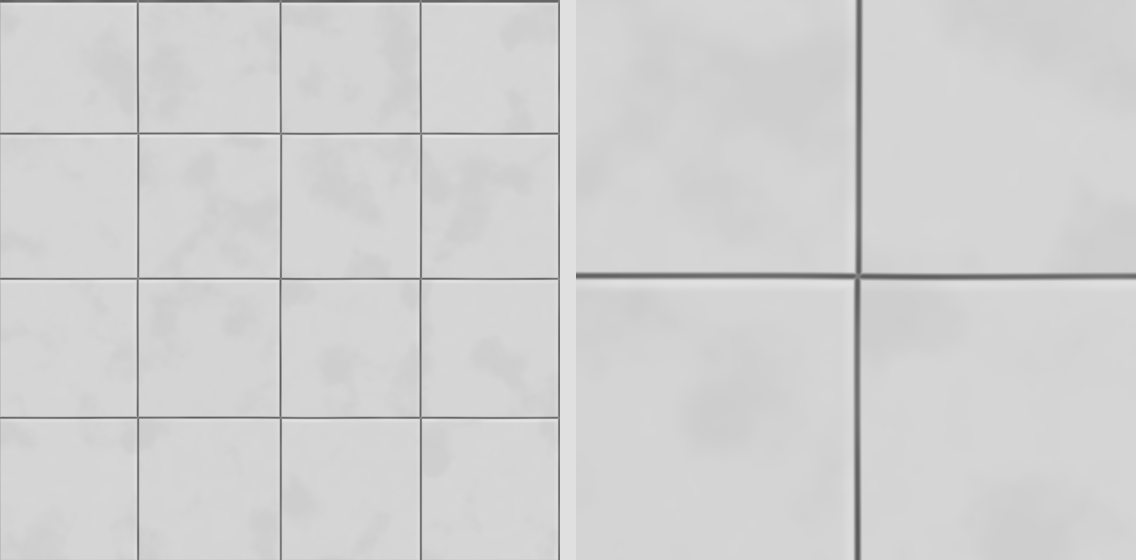
Left: the whole. Right: its middle third, enlarged.
A WebGL 1 fragment shader for this texture:

```glsl
precision highp float;
// Four by four pale glazed tiles with thin dark joints at slightly uneven spacing.
// Joint distances give the grout lines and the bright upper and right bevels;
// layered value noise, shifted per tile, gives the faint cloudy glaze.

uniform vec2 u_resolution;

const vec4 JOINTS_X = vec4(0.2467, 0.5016, 0.7517, 0.9985);
const vec4 JOINTS_Y = vec4(0.2540, 0.5022, 0.7614, 0.9980);
const vec3 GLAZE = vec3(0.834);
const vec3 GROUT = vec3(0.355);
const float JOINT_CORE = 0.0004;     // half width of the darkest part
const float JOINT_EDGE = 0.0029;     // half width where the glaze begins
const float RIM_EXTRA = 0.0010;      // added half width of the top joint
const float JOINT_WOBBLE = 0.0009;
const float BEVEL_WIDTH = 0.0105;
const float BEVEL_LIGHT = 0.040;
const float CLOUD_SCALE = 14.0;
const float CLOUD_DEPTH = 0.026;

float hash(vec2 p) {
  vec3 q = fract(vec3(p.xyx) * 0.1031);
  q += dot(q, q.yzx + 33.33);
  return fract((q.x + q.y) * q.z);
}

float noise(vec2 p) {
  vec2 i = floor(p);
  vec2 f = fract(p);
  f = f * f * (3.0 - 2.0 * f);
  return mix(mix(hash(i), hash(i + vec2(1.0, 0.0)), f.x),
             mix(hash(i + vec2(0.0, 1.0)), hash(i + 1.0), f.x), f.y);
}

float fbm(vec2 p) {
  float sum = 0.0;
  float weight = 0.54;
  for (int i = 0; i < 4; i++) {
    sum += weight * noise(p);
    p = mat2(1.6, 1.2, -1.2, 1.6) * p + 7.3;
    weight *= 0.5;
  }
  return sum;
}

// Index of the tile along one axis.
float tileIndex(float x, vec4 joints) {
  return mod(dot(step(joints, vec4(x)), vec4(1.0)), 4.0);
}

// x: distance to the nearest joint, y: distance to the next joint ahead.
vec2 jointDistance(float x, vec4 joints) {
  vec4 ahead = fract(joints - x);
  vec4 nearest = min(ahead, 1.0 - ahead);
  return vec2(min(min(nearest.x, nearest.y), min(nearest.z, nearest.w)),
              min(min(ahead.x, ahead.y), min(ahead.z, ahead.w)));
}

// Soft highlight that starts beside the joint and fades into the tile.
float bevel(float d) {
  return smoothstep(0.001, 0.004, d) * (1.0 - smoothstep(0.004, BEVEL_WIDTH, d));
}

float jointMask(float d, float extra, float pixel) {
  return 1.0 - smoothstep(JOINT_CORE + extra - 0.25 * pixel,
                          JOINT_EDGE + extra + 0.25 * pixel, d);
}

void main() {
  vec2 uv = gl_FragCoord.xy / u_resolution;
  float pixel = 1.0 / min(u_resolution.x, u_resolution.y);

  // Joints drift a little, and each row and column sits slightly off.
  vec2 rough = vec2(tileIndex(uv.x, JOINTS_X), tileIndex(uv.y, JOINTS_Y));
  vec2 drift = vec2(hash(vec2(rough.y, 3.7)) + noise(vec2(uv.y * 9.0, 2.0)),
                    hash(vec2(rough.x, 8.1)) + noise(vec2(uv.x * 9.0, 5.0))) - 1.0;
  vec2 inner = smoothstep(0.0, 0.03, uv) * (1.0 - smoothstep(0.96, 0.985, uv));
  vec2 p = uv + JOINT_WOBBLE * drift * inner;
  vec2 tile = vec2(tileIndex(p.x, JOINTS_X), tileIndex(p.y, JOINTS_Y));
  vec2 dx = jointDistance(p.x, JOINTS_X);
  vec2 dy = jointDistance(p.y, JOINTS_Y);

  // Cloudy glaze with its own patch layout on every tile.
  vec2 shift = 40.0 * vec2(hash(tile + 11.0), hash(tile + 29.0));
  float cloud = fbm(uv * CLOUD_SCALE + shift);
  float fine = fbm(uv * CLOUD_SCALE * 4.0 + shift);
  vec3 color = GLAZE - CLOUD_DEPTH * smoothstep(0.48, 0.76, cloud);
  color += 0.008 * (fine - 0.5) + 0.006 * (hash(tile + 5.0) - 0.5);

  // Bevel light along the upper and right edges, uneven from tile to tile.
  float wear = 0.6 + 0.7 * noise(uv * 22.0 + shift);
  float topLight = bevel(dy.y) * mix(0.65, 1.5, hash(tile + 17.0));
  float sideLight = 0.65 * bevel(dx.y);
  color += BEVEL_LIGHT * wear * max(topLight, sideLight);

  // Joints, worn lighter in places and at the crossings.
  float rim = RIM_EXTRA * step(0.98, uv.y);
  float vertical = jointMask(dx.x, 0.0, pixel);
  float horizontal = jointMask(dy.x, rim, pixel);
  float fade = 0.09 * noise(uv * 26.0 + 4.0) + 0.12 * vertical * horizontal;
  color = mix(color, GROUT + fade, max(vertical, horizontal));

  gl_FragColor = vec4(color, 1.0);
}
```
